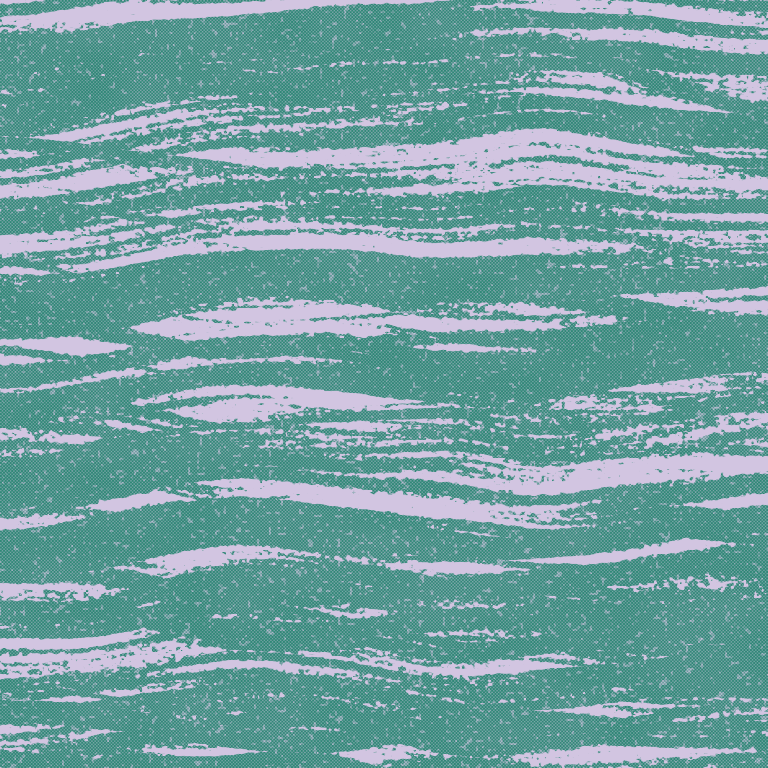
Give the GLSL for this pattern, as a Shadertoy shader.

```glsl
#define BAND_ROWS 50.0
#define BRISTLE_ROWS 112.0
#define HAIR_ROWS 220.0
#define SWELL 0.085
#define RIPPLE 0.022
#define MAIN_CUT 0.437
#define CROSS_CUT 0.560
#define RAGGED 0.21
#define WEAVE_PITCH 236.0
#define WEAVE_DEPTH 0.30
#define INK_TONE 0.20

const vec3 LILAC = vec3(0.825, 0.772, 0.882);
const vec3 TEAL = vec3(0.160, 0.525, 0.450);

float hash(vec2 p) {
    return fract(sin(dot(p, vec2(127.1, 311.7))) * 43758.5453);
}

float noise(vec2 p) {
    vec2 cell = floor(p), f = fract(p);
    f = f * f * (3.0 - 2.0 * f);
    float low = mix(hash(cell), hash(cell + vec2(1, 0)), f.x);
    float high = mix(hash(cell + vec2(0, 1)), hash(cell + vec2(1, 1)), f.x);
    return mix(low, high, f.y);
}

// Slowly varying strength along one row, shifted at random per row
float rowStrength(float x, float row) {
    x += 40.0 * hash(vec2(row, 7.3));
    float f = fract(x);
    return mix(hash(vec2(floor(x), row)), hash(vec2(floor(x) + 1.0, row)),
               f * f * (3.0 - 2.0 * f));
}

// Long horizontal streaks blended between neighbouring rows
float streaks(vec2 p) {
    float row = floor(p.y);
    return mix(rowStrength(p.x, row), rowStrength(p.x, row + 1.0),
               smoothstep(0.0, 1.0, p.y - row));
}

// Brush strokes following a wavy flow: bands, bristles and hairs
float brush(vec2 p, float seed) {
    vec2 q = p;
    q.y += SWELL * (noise(p * vec2(3.0, 2.3) + seed) - 0.5);
    q.y += RIPPLE * (noise(p * vec2(7.0, 5.0) + seed + 9.0) - 0.5);
    q += seed;
    return 0.47 * streaks(q * vec2(1.8, BAND_ROWS))
         + 0.35 * streaks(q * vec2(3.0, BRISTLE_ROWS))
         + 0.18 * streaks(q * vec2(7.0, HAIR_ROWS))
         + 0.13 * (noise(q * vec2(1.4, 8.0) + 3.0) - 0.5)
         + 0.08 * (0.45 - p.y);
}

void mainImage(out vec4 fragColor, in vec2 fragCoord) {
    vec2 p = fragCoord / iResolution.y;

    // Two stroke layers; the second one crosses the first at a slant
    vec2 slanted = vec2(p.x, p.y + 0.07 * p.x);
    float field = max(brush(p, 2.0) - MAIN_CUT, brush(slanted, 17.0) - CROSS_CUT);

    // Dry, crumbly edges
    float grain = 0.5 * noise(p * vec2(150.0, 230.0)) + 0.5 * noise(p * vec2(300.0, 360.0));
    field += RAGGED * (grain - 0.5);
    float soft = 0.6 * fwidth(field) + 1e-4;
    float ink = smoothstep(-soft, soft, field);

    // Woven tone inside the ink
    vec2 thread = sin(6.2832 * WEAVE_PITCH * p);
    float patches = noise(p * vec2(16.0, 24.0)) - 0.5;
    float tone = INK_TONE + WEAVE_DEPTH * thread.x * thread.y + 0.10 * patches;
    tone += 0.4 * smoothstep(0.72, 0.92, noise(p * 256.0 + 5.0));

    vec3 inkColor = mix(TEAL, LILAC, clamp(tone, 0.04, 0.85));
    fragColor = vec4(mix(LILAC, inkColor, ink), 1.0);
}
```
